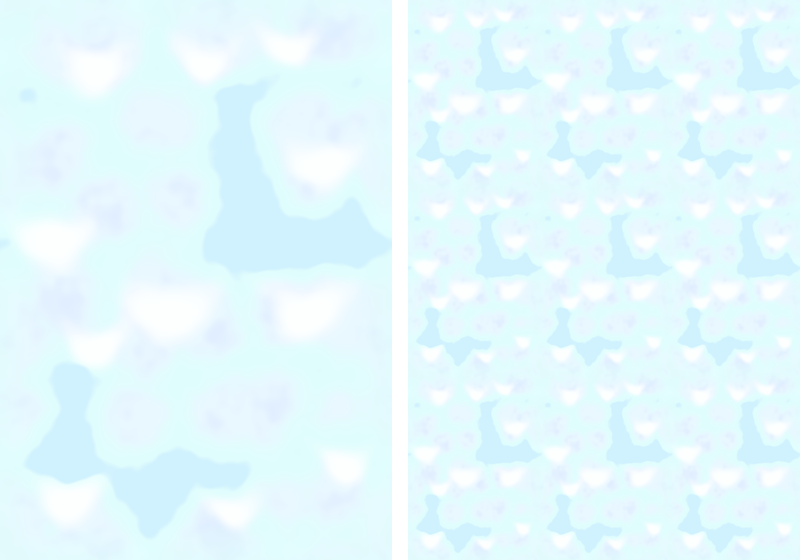
Left, the tile; right, the same tile 3 across and 3 down.
This background is drawn by a WebGL 2 fragment shader. Its source:

```glsl
#version 300 es
precision highp float;

#define CLOUD_CELLS ivec2(5, 7)
#define PUFF_CELLS ivec2(3, 4)
#define CLOUD_RADIUS vec2(0.44, 0.69)
#define CLOUD_MERGE 9.0
#define EDGE_SOFTNESS 0.04
#define HALO_WIDTH 0.40
#define PUFF_BEND 1.5
#define PUFF_SIZE vec2(0.33, 0.20)
#define BORDER_MIST 0.05

uniform vec2 u_resolution;
out vec4 fragColor;

const vec3 SKY = vec3(0.815, 0.945, 0.995);
const vec3 HALO = vec3(0.880, 0.992, 0.992);
const vec3 PALE = vec3(0.915, 0.972, 1.000);
const vec3 LAVENDER = vec3(0.880, 0.935, 1.000);
const vec3 WHITE = vec3(0.992, 1.000, 1.000);

// Two random values in 0..1 for a cell that wraps at the period
vec2 hash2(ivec2 cell, ivec2 period, uint seed) {
    uvec2 c = uvec2((cell + 4 * period) % period);
    uint h = c.x * 374761393u + c.y * 668265263u + seed * 974711u;
    h = (h ^ (h >> 13)) * 1274126177u;
    h ^= h >> 16;
    uint k = (h ^ (h >> 11)) * 739981u;
    k ^= k >> 15;
    return vec2(h & 65535u, k & 65535u) / 65535.0;
}

float cornerSlope(ivec2 cell, vec2 offset, ivec2 period, uint seed) {
    float angle = 6.28318 * hash2(cell, period, seed).x;
    return dot(vec2(cos(angle), sin(angle)), offset);
}

// Tiling gradient noise, roughly -0.7..0.7
float gradientNoise(vec2 uv, ivec2 period, uint seed) {
    vec2 p = uv * vec2(period);
    ivec2 i = ivec2(floor(p));
    vec2 f = fract(p);
    vec2 w = f * f * f * (f * (f * 6.0 - 15.0) + 10.0);
    float a = cornerSlope(i, f, period, seed);
    float b = cornerSlope(i + ivec2(1, 0), f - vec2(1, 0), period, seed);
    float c = cornerSlope(i + ivec2(0, 1), f - vec2(0, 1), period, seed);
    float d = cornerSlope(i + ivec2(1, 1), f - vec2(1, 1), period, seed);
    return mix(mix(a, b, w.x), mix(c, d, w.x), w.y);
}

// Depth inside softly merged round clouds; negative in the open sky
float cloudDepth(vec2 uv) {
    vec2 p = uv * vec2(CLOUD_CELLS);
    ivec2 home = ivec2(floor(p));
    float sum = 0.0;
    for (int y = -2; y <= 2; y++) {
        for (int x = -2; x <= 2; x++) {
            ivec2 cell = home + ivec2(x, y);
            vec2 center = vec2(cell) + 0.06 + 0.88 * hash2(cell, CLOUD_CELLS, 3u);
            float size = hash2(cell, CLOUD_CELLS, 8u).x;
            float radius = mix(CLOUD_RADIUS.x, CLOUD_RADIUS.y, size);
            sum += exp(CLOUD_MERGE * (radius - length(p - center)));
        }
    }
    return log(sum) / CLOUD_MERGE;
}

// Bright crescents with upturned ends
float brightPuffs(vec2 uv) {
    vec2 p = uv * vec2(PUFF_CELLS);
    ivec2 home = ivec2(floor(p));
    float light = 0.0;
    for (int y = -2; y <= 2; y++) {
        for (int x = -1; x <= 1; x++) {
            ivec2 cell = home + ivec2(x, y);
            vec2 q = p - vec2(cell) - 0.2 - 0.6 * hash2(cell, PUFF_CELLS, 21u);
            vec2 trait = hash2(cell, PUFF_CELLS, 34u);
            q /= mix(0.6, 1.1, trait.x);
            q.y -= PUFF_BEND * q.x * q.x;
            q /= PUFF_SIZE;
            light += smoothstep(0.05, 0.4, trait.y) * exp(-dot(q, q));
        }
    }
    return min(light, 1.0);
}

void main() {
    vec2 uv = gl_FragCoord.xy / u_resolution;

    // Gentle wobble of all outlines
    vec2 wobble = vec2(gradientNoise(uv, ivec2(10, 14), 5u),
                       gradientNoise(uv, ivec2(10, 14), 6u));
    vec2 warped = uv + 0.12 * wobble / vec2(CLOUD_CELLS);
    float ripple = gradientNoise(uv, ivec2(25, 35), 9u);

    // Mist that closes the sky along the border
    vec2 inset = min(uv, 1.0 - uv) * u_resolution / u_resolution.x;
    float border = min(inset.x, inset.y) + 0.03 * wobble.x;
    float mist = 1.0 - smoothstep(0.0, 2.0 * BORDER_MIST, border);

    float puffs = brightPuffs(warped);
    float depth = cloudDepth(warped) + 0.06 * ripple + 0.35 * puffs + 0.25 * mist;

    // Layers from the open sky to the bright cloud tops
    float shade = gradientNoise(uv, ivec2(6, 8), 13u) + 0.4 * ripple;
    float lavender = smoothstep(-0.15, 0.4, shade) * smoothstep(0.2, 0.5, depth);
    vec3 color = mix(HALO, PALE, smoothstep(0.1, HALO_WIDTH, depth));
    color = mix(color, LAVENDER, lavender);
    color = mix(color, WHITE, smoothstep(0.15, 0.85, puffs));
    color = mix(color, HALO + 0.02 * wobble.y, 0.6 * mist);
    color = mix(SKY, color, smoothstep(-EDGE_SOFTNESS, EDGE_SOFTNESS, depth));

    fragColor = vec4(color, 1.0);
}
```
